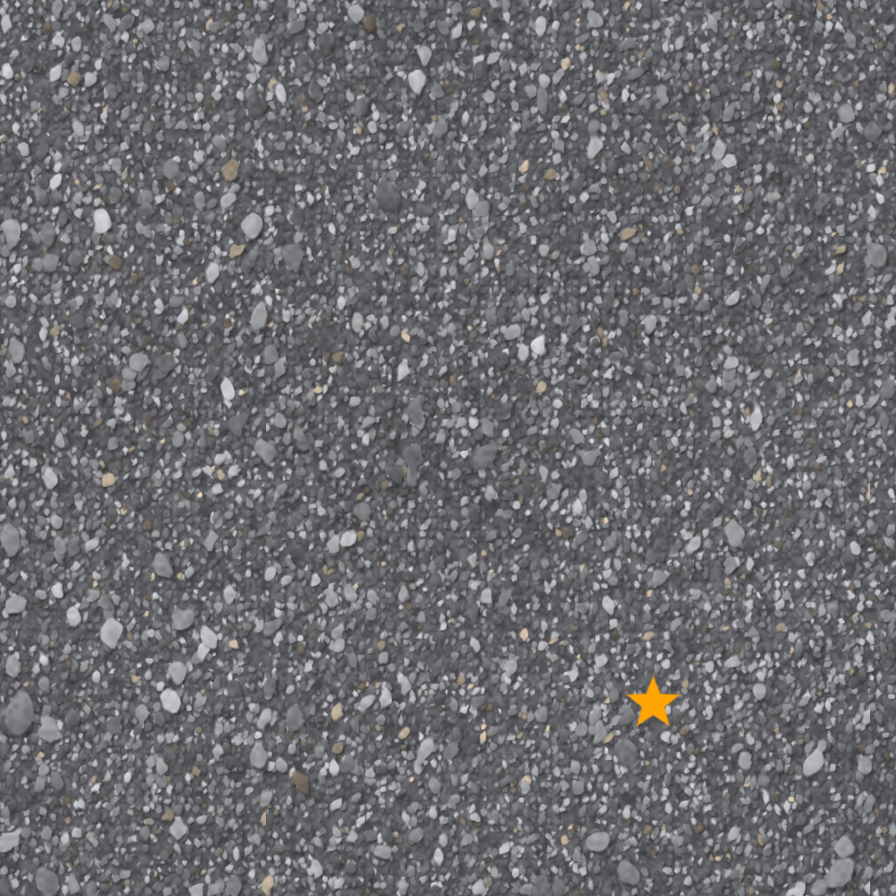
This texture is drawn by a Shadertoy shader. Its source:

```glsl
const vec3 TAR_TINT = vec3(0.985, 0.98, 1.025);
const vec3 COOL_TINT = vec3(0.985, 0.995, 1.02);
const vec3 WARM_TINT = vec3(1.09, 1.0, 0.88);
const vec3 STAR_COLOR = vec3(1.0, 0.65, 0.02);
const vec2 STAR_CENTER = vec2(0.729, 0.215);
const float STAR_RADIUS = 0.031;
const float STAR_INNER = 0.43;
const float TAR_LEVEL = 0.365;
const float TAR_CONTRAST = 0.24;
const float STONE_DARK = 0.37;
const float STONE_BRIGHT = 0.80;
const float SHADOW = 0.24;
const float EDGE = 0.0016;
const float WARM_SHARE = 0.05;
const float TILT = -0.22;
const float TILT_SPREAD = 1.5;
const vec2 LIGHT = vec2(-0.6, 0.8);

float hash(vec2 p) {
    return fract(sin(dot(p, vec2(127.1, 311.7))) * 43758.545);
}

float noise(vec2 p) {
    vec2 i = floor(p), f = fract(p);
    f = f * f * (3.0 - 2.0 * f);
    return mix(mix(hash(i), hash(i + vec2(1, 0)), f.x),
               mix(hash(i + vec2(0, 1)), hash(i + vec2(1, 1)), f.x), f.y);
}

// Chipped oval, negative inside, in units of its half width
float stoneShape(vec2 p, float stretch, float angle, float corner) {
    float c = cos(angle), s = sin(angle);
    vec2 q = abs(vec2(c * p.x + s * p.y, c * p.y - s * p.x)) / vec2(1.0, stretch);
    float oval = length(q);
    float chipped = max(max(q.x, q.y), (q.x + q.y) * 0.78);
    return mix(oval, chipped, corner) - 1.0;
}

// Scatters one size of stone over the ground
vec3 addStones(vec3 color, vec2 uv, float cells, float share, float size, float seed) {
    vec2 warp = vec2(noise(uv * cells * 2.3 + seed), noise(uv * cells * 2.3 + seed + 31.0)) - 0.5;
    vec2 grid = uv * cells;
    vec2 home = floor(grid);
    float mottle = noise(uv * 170.0 + seed) - 0.5;
    for (int j = -1; j <= 1; j++)
    for (int i = -1; i <= 1; i++) {
        vec2 id = home + vec2(i, j);
        vec2 key = id + seed;
        if (hash(key) > share) continue;
        vec2 jitter = vec2(hash(key + 3.7), hash(key + 8.3));
        float radius = size * mix(0.7, 1.25, hash(key + 12.9));
        vec2 p = (grid - id - 0.2 - 0.6 * jitter + warp * size * 0.9) / radius;
        float stretch = mix(1.05, 1.9, hash(key + 17.1));
        float angle = TILT + TILT_SPREAD * (hash(key + 21.3) - 0.5);
        float corner = hash(key + 27.7);
        float soft = EDGE * cells / radius;

        // Shadow on the side away from the light
        float shade = stoneShape(p + LIGHT * 0.4, stretch, angle, corner);
        color *= 1.0 - SHADOW * (1.0 - smoothstep(-soft, soft * 1.5, shade));

        // Lit face
        float d = stoneShape(p, stretch, angle, corner);
        float level = mix(STONE_DARK, STONE_BRIGHT, pow(hash(key + 33.1), 1.7));
        level += 0.035 * clamp(dot(p, LIGHT), -1.5, 1.5) + 0.12 * mottle;
        vec3 tint = hash(key + 39.9) < WARM_SHARE ? WARM_TINT : COOL_TINT;
        color = mix(color, level * tint, 1.0 - smoothstep(-soft, soft, d));
    }
    return color;
}

// Five-pointed star, negative inside
float starShape(vec2 p) {
    float fold = 0.6283185;
    float a = abs(mod(atan(p.x, p.y) + fold, 2.0 * fold) - fold);
    vec2 q = length(p) * vec2(cos(a), sin(a));
    vec2 tip = vec2(STAR_RADIUS, 0.0);
    vec2 side = STAR_RADIUS * STAR_INNER * vec2(cos(fold), sin(fold)) - tip;
    return dot(q - tip, normalize(vec2(side.y, -side.x)));
}

void mainImage(out vec4 fragColor, in vec2 fragCoord) {
    vec2 uv = fragCoord / iResolution.y;

    // Dark binder with fine grit
    float grit = 0.6 * noise(uv * 210.0) + 0.4 * noise(uv * 110.0 + 57.0) - 0.5;
    vec3 color = (TAR_LEVEL + TAR_CONTRAST * grit) * TAR_TINT;

    // Stones from fine to coarse, coarser toward the left
    float patches = noise(uv * 9.0 + 4.0) - 0.5;
    float coarse = mix(1.25, 0.7, uv.x);
    color = addStones(color, uv, 125.0, 0.65, 0.32, 11.0);
    color = addStones(color, uv, 88.0, 0.52, 0.31, 137.0);
    color = addStones(color, uv, 52.0, 0.24 * coarse, 0.29, 251.0);
    color = addStones(color, uv, 29.0, 0.11 * coarse, 0.26, 373.0);
    color = addStones(color, uv, 11.0, 0.035 * coarse, 0.13, 491.0);
    color *= 1.0 + 0.08 * patches;

    // Painted star
    float star = starShape(uv - STAR_CENTER);
    color = mix(color, STAR_COLOR, 1.0 - smoothstep(-EDGE, EDGE, star));
    fragColor = vec4(color, 1.0);
}
```
